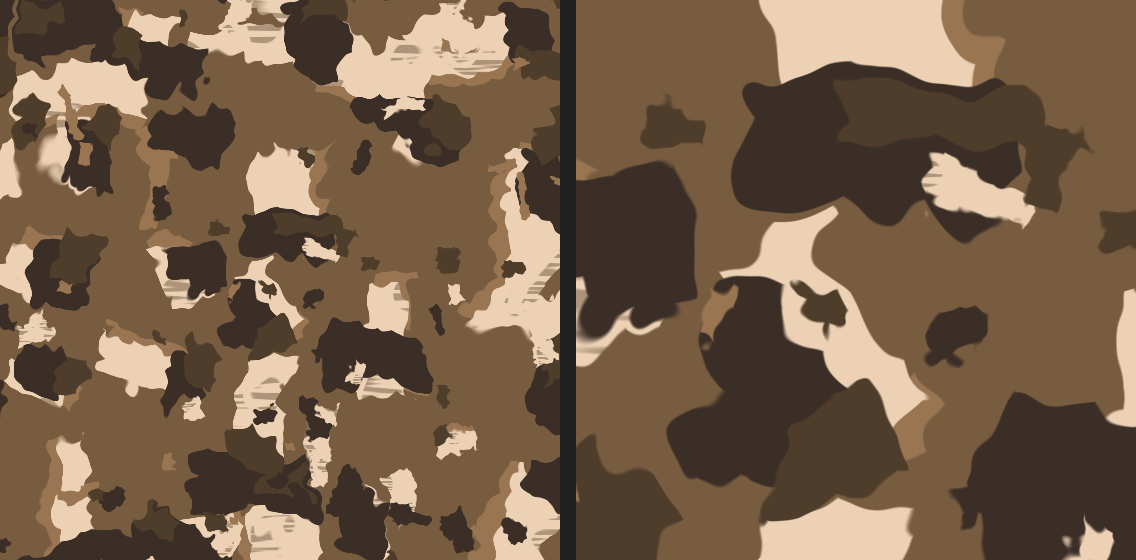
Left: the whole. Right: its middle third, enlarged.
This pattern is drawn by a three.js fragment shader. Its source:

```glsl
varying vec2 vUv;

vec4 hash4(vec2 p, float seed) {
  vec4 q = fract(p.xyxy * vec4(0.1031, 0.1030, 0.0973, 0.1099) + seed * 0.071);
  q += dot(q, q.wzxy + 33.33);
  return fract((q.xxyz + q.yzzw) * q.zywx);
}

float cornerSlope(vec2 corner, vec2 offset) {
  float angle = 6.2832 * hash4(corner, 9.0).x;
  return dot(vec2(cos(angle), sin(angle)), offset);
}

float gradientNoise(vec2 p) {
  vec2 i = floor(p);
  vec2 f = p - i;
  vec2 u = f * f * f * (f * (f * 6.0 - 15.0) + 10.0);
  vec2 e = vec2(1.0, 0.0);
  return mix(mix(cornerSlope(i, f), cornerSlope(i + e, f - e), u.x),
             mix(cornerSlope(i + e.yx, f - e.yx), cornerSlope(i + 1.0, f - 1.0), u.x), u.y);
}

float box(vec2 p, vec2 halfSize, float radius) {
  vec2 d = abs(p) - halfSize + radius;
  return length(max(d, 0.0)) + min(max(d.x, d.y), 0.0) - radius;
}

// Smooth bends plus creases, so that outlines turn both softly and sharply
vec2 warp(vec2 p) {
  vec2 bend = vec2(gradientNoise(p * 1.7), gradientNoise(p * 1.7 + 31.0));
  vec2 crease = vec2(gradientNoise(p * 3.7 + 7.0), gradientNoise(p * 3.7 + 53.0));
  vec2 ripple = vec2(gradientNoise(p * 9.0 + 17.0), gradientNoise(p * 9.0 + 71.0));
  return p + 0.26 * bend + 0.2 * abs(crease) + 0.035 * ripple;
}

// Distances to the patches: x tan, y cream, z dark, w umber
vec4 patchClusters(vec2 p, float keep) {
  vec4 nearest = vec4(1.0);
  vec2 cell = floor(p);
  for (int j = -1; j <= 1; j++) {
    for (int i = -1; i <= 1; i++) {
      vec2 id = cell + vec2(float(i), float(j));
      vec4 place = hash4(id, 1.0);
      vec4 shape = hash4(id, 2.0);
      vec4 blob = hash4(id, 3.0);
      vec4 chance = hash4(id, 4.0);

      // Mostly upright or level, with some slant
      float angle = 1.5708 * step(0.5, place.z) + (place.w - 0.5) * 0.9;
      float c = cos(angle);
      float s = sin(angle);
      vec2 q = mat2(c, -s, s, c) * (p - id - 0.2 - 0.6 * place.xy);

      // A cream slab, a tan strip on its side, a dark blob at its end
      vec2 slab = vec2(0.15 + 0.6 * shape.x * shape.x, 0.14 + 0.16 * shape.y);
      vec2 side = sign(shape.zw - 0.5);
      vec2 end = q - vec2(0.9 * slab.x * side.x, 0.0);
      vec4 d = vec4(
        box(q - vec2(0.05, slab.y * side.y), vec2(slab.x * 0.9, 0.12), 0.0),
        box(q, slab, 0.0),
        box(end, vec2(0.15 + 0.14 * blob.x, 0.2 + 0.4 * blob.y * blob.y), 0.12),
        box(end - vec2(0.1, 0.25 * side.y), vec2(0.1 + 0.12 * blob.z, 0.1 + 0.2 * blob.w), 0.04));
      vec4 absent = step(keep * vec4(0.7, 0.88, 0.88, 0.62), chance);
      nearest = min(nearest, d + absent * 2.0);
    }
  }
  return nearest;
}

vec3 paintPatches(vec3 color, vec2 uv, float scale, float keep) {
  vec2 p = uv * scale;
  vec4 d = patchClusters(warp(p), keep);
  float edge = 0.0012 * scale;
  vec4 cover = 1.0 - smoothstep(-edge, edge, d);

  // A few cream edges are smudged, and a few carry fine streaks
  float smudge = edge + 0.09 * smoothstep(0.3, 0.42, gradientNoise(p * 1.3 + 90.0));
  cover.y = 1.0 - smoothstep(-smudge, edge, d.y);
  float streaks = smoothstep(-0.1, 0.1, gradientNoise(vec2(p.x * 1.5, p.y * 24.0)));
  streaks *= smoothstep(0.2, 0.24, gradientNoise(p * 1.9 + 40.0)) * smoothstep(-0.16, -0.13, d.y);
  vec3 cream = mix(vec3(0.93, 0.82, 0.71), vec3(0.68, 0.58, 0.48), streaks);

  color = mix(color, vec3(0.60, 0.46, 0.32), cover.x);
  color = mix(color, cream, cover.y);
  color = mix(color, vec3(0.23, 0.18, 0.15), cover.z);
  return mix(color, vec3(0.31, 0.24, 0.17), cover.w);
}

void main() {
  vec3 color = vec3(0.47, 0.36, 0.25);
  color = paintPatches(color, vUv + 2.0, 5.0, 1.0);
  // Sparse small scraps
  color = paintPatches(color, vUv + 5.0, 13.0, 0.1);
  gl_FragColor = vec4(color, 1.0);
}
```
